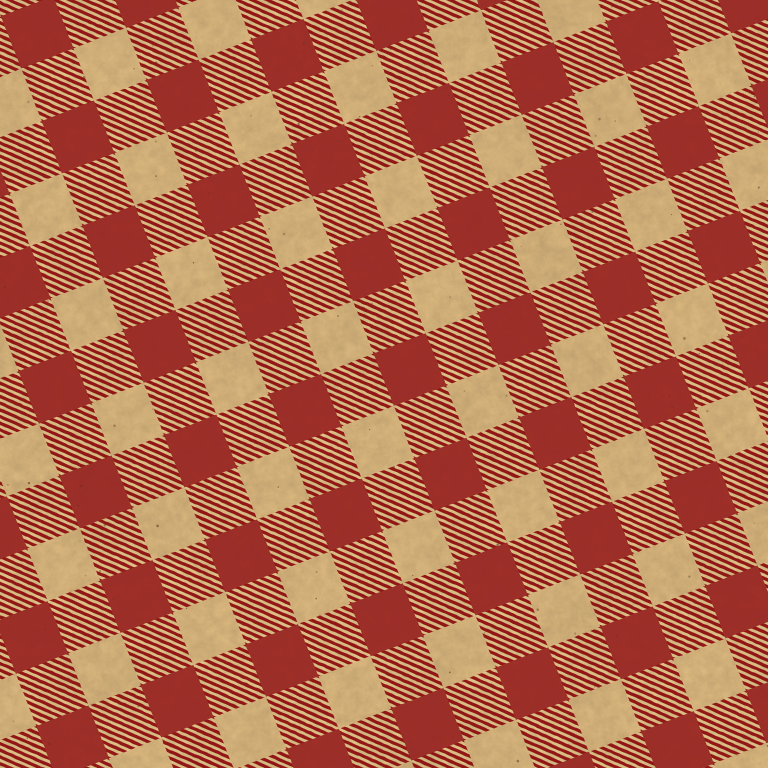
Give the GLSL for this pattern, as a Shadertoy shader.

```glsl
// Tilted red gingham printed on kraft paper: two crossing bands give solid red
// where they overlap, bare paper where neither runs, and diagonal twill lines
// where only one runs. Noise adds paper grain, ragged ink and stray flecks.

const float PERIOD      = 0.1463;              // one check repeat, in canvas heights
const float TILT        = 0.3715;              // rotation of the weave, radians
const vec2  RED_CENTRE  = vec2(0.1016, 0.8216); // centre of one solid red check
const float BAND_HALF   = 0.25;                // half band width, in repeats
const float TWILL_COUNT = 13.0;                // twill lines per repeat
const float TWILL_INK   = 0.53;                // inked share of each twill line
const float INK_WOBBLE  = 0.0007;              // raggedness of printed edges
const float PAPER_GRAIN = 0.13;
const float INK_GRAIN   = 0.035;
const float FLECK_GRID  = 42.0;                // fleck cells per canvas height
const float FLECK_SHARE = 0.09;                // share of cells holding a fleck

const vec3 RED         = vec3(0.610, 0.180, 0.157);
const vec3 PAPER       = vec3(0.805, 0.675, 0.465);
const vec3 TWILL_RED   = vec3(0.570, 0.090, 0.085);
const vec3 TWILL_PAPER = vec3(0.835, 0.730, 0.510);
const vec3 FLECK       = vec3(0.330, 0.170, 0.100);

float hash(vec2 p) {
    vec3 q = fract(p.xyx * 0.1031);
    q += dot(q, q.yzx + 33.33);
    return fract((q.x + q.y) * q.z);
}

float noise(vec2 p) {
    vec2 i = floor(p), f = fract(p);
    f = f * f * (3.0 - 2.0 * f);
    return mix(mix(hash(i), hash(i + vec2(1, 0)), f.x),
               mix(hash(i + vec2(0, 1)), hash(i + vec2(1, 1)), f.x), f.y);
}

// Fractal noise centred on zero
float grain(vec2 p) {
    float sum = 0.0, amp = 0.5;
    for (int i = 0; i < 4; i++) {
        sum += amp * (noise(p) - 0.5);
        p = mat2(1.6, 1.2, -1.2, 1.6) * p + 17.3;
        amp *= 0.65;
    }
    return sum;
}

// Antialiased repeating line of given half width, centred on whole numbers
float line(float x, float halfWidth, float pixel) {
    float d = halfWidth - abs(fract(x + 0.5) - 0.5);
    return clamp(d / pixel + 0.5, 0.0, 1.0);
}

// Sparse round flecks of varied size and strength
float flecks(vec2 p, float pixel) {
    vec2 cell = floor(p * FLECK_GRID);
    vec2 centre = 0.2 + 0.6 * vec2(hash(cell + 3.7), hash(cell + 91.3));
    float radius = mix(0.025, 0.075, hash(cell + 47.1));
    float d = radius - length(fract(p * FLECK_GRID) - centre);
    float present = step(hash(cell + 12.9), FLECK_SHARE);
    return present * mix(0.25, 0.75, hash(cell + 63.5))
         * clamp(d / (pixel * FLECK_GRID) + 0.5, 0.0, 1.0);
}

void mainImage(out vec4 fragColor, in vec2 fragCoord) {
    float pixel = 1.0 / iResolution.y;
    vec2 p = fragCoord * pixel;

    // Weave coordinates, one unit per repeat
    float c = cos(TILT), s = sin(TILT);
    vec2 wobble = INK_WOBBLE * (vec2(noise(p * 190.0), noise(p * 190.0 + 51.0)) - 0.5);
    vec2 q = p + wobble - RED_CENTRE;
    vec2 weave = vec2(c * q.x + s * q.y, c * q.y - s * q.x) / PERIOD;
    float weavePixel = pixel / PERIOD;

    // Crossing bands and the twill between them
    float across = line(weave.x, BAND_HALF, weavePixel);
    float down   = line(weave.y, BAND_HALF, weavePixel);
    float twill  = line((weave.x + weave.y) * TWILL_COUNT, 0.5 * TWILL_INK,
                        weavePixel * TWILL_COUNT * sqrt(2.0));

    float solid = across * down;
    float bare  = (1.0 - across) * (1.0 - down);
    float mixed = 1.0 - solid - bare;
    vec3 colour = solid * RED + bare * PAPER + mixed * mix(TWILL_PAPER, TWILL_RED, twill);

    // Paper grain shows strongly on bare paper, faintly through ink
    float ink = solid + mixed * twill;
    float texture_ = grain(p * 95.0) + 0.35 * grain(p * 9.0);
    colour *= 1.0 + texture_ * mix(PAPER_GRAIN, INK_GRAIN, ink);
    colour = mix(colour, FLECK, flecks(p, pixel) * mix(0.8, 0.5, ink));

    fragColor = vec4(colour, 1.0);
}
```
